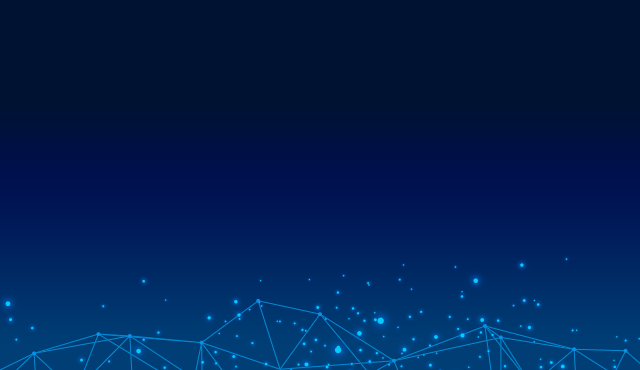
This background is drawn by a WebGL 1 fragment shader. Its source:

```glsl
precision highp float;
// A night-blue vertical gradient over a glowing wire network along the bottom.
// The network is a union of segment distances; the sparks above it are jittered
// grid points, thinned by a density field. One unit is the canvas height.
uniform vec2 u_resolution;

const float ASPECT = 1.73;
const float LINE_WIDTH = 0.0023;
const float NODE_RADIUS = 0.0052;

const vec3 NIGHT = vec3(0.0, 0.07, 0.195);
const vec3 INDIGO = vec3(0.0, 0.06, 0.31);
const vec3 OCEAN = vec3(0.0, 0.245, 0.46);
const vec3 WIRE = vec3(0.02, 0.66, 0.98);
const vec3 NODE = vec3(0.03, 0.57, 0.92);
const vec3 SPARK = vec3(0.02, 0.82, 1.0);
const vec3 HALO = vec3(0.0, 0.42, 0.85);

// Ridge nodes from left to right
const vec2 A = vec2(0.092, 0.045);
const vec2 B = vec2(0.266, 0.097);
const vec2 C = vec2(0.351, 0.092);
const vec2 D = vec2(0.545, 0.074);
const vec2 E = vec2(0.698, 0.187);
const vec2 F = vec2(0.865, 0.151);
const vec2 G = vec2(1.065, 0.025);
const vec2 H = vec2(1.311, 0.119);
const vec2 I = vec2(1.354, 0.088);
const vec2 J = vec2(1.552, 0.056);
const vec2 K = vec2(1.691, 0.052);
const vec2 VALLEY = vec2(0.757, 0.002);

vec2 hash2(vec2 p) {
  vec2 q = vec2(dot(p, vec2(127.1, 311.7)), dot(p, vec2(269.5, 183.3)));
  return fract(sin(q) * 43758.5);
}

vec3 backdrop(float y) {
  vec3 low = mix(OCEAN, INDIGO, smoothstep(0.0, 1.0, y / 0.52) * 0.4 + clamp((y - 0.08) / 0.44, 0.0, 1.0) * 0.6);
  return mix(low, NIGHT, clamp((y - 0.52) / 0.2, 0.0, 1.0));
}

float segment(vec2 p, vec2 a, vec2 b) {
  vec2 ab = b - a;
  return length(p - a - ab * clamp(dot(p - a, ab) / dot(ab, ab), 0.0, 1.0));
}

// Two wires running from a node to the lower border
float legs(vec2 p, vec2 node, float left, float right) {
  return min(segment(p, node, vec2(left, 0.0)), segment(p, node, vec2(right, 0.0)));
}

float ridgeDistance(vec2 p) {
  float d = min(segment(p, A, B), segment(p, A, C));
  d = min(d, min(segment(p, B, C), segment(p, B, D)));
  d = min(d, min(segment(p, C, D), segment(p, D, E)));
  d = min(d, min(segment(p, E, F), segment(p, F, G)));
  d = min(d, min(segment(p, D, VALLEY), segment(p, VALLEY, G)));
  d = min(d, min(segment(p, E, VALLEY), segment(p, F, VALLEY)));
  d = min(d, min(segment(p, G, H), segment(p, G, I)));
  d = min(d, min(segment(p, H, I), segment(p, H, J)));
  return min(d, min(segment(p, I, J), segment(p, J, K)));
}

float legDistance(vec2 p) {
  float d = min(legs(p, A, 0.045, 0.14), legs(p, A, 0.0, 0.095));
  d = min(d, min(legs(p, B, 0.228, 0.425), legs(p, C, 0.26, 0.356)));
  d = min(d, min(legs(p, C, 0.49, 0.356), legs(p, D, 0.53, 0.6)));
  d = min(d, min(legs(p, D, 0.546, 0.546), legs(p, F, 0.99, 0.99)));
  d = min(d, min(legs(p, G, 1.02, 1.075), legs(p, H, 1.327, 1.405)));
  d = min(d, min(legs(p, I, 1.354, 1.41), legs(p, J, 1.485, 1.555)));
  return min(d, min(legs(p, J, 1.64, 1.64), legs(p, K, 1.665, 1.75)));
}

float nodeDistance(vec2 p) {
  float d = min(min(distance(p, A), distance(p, B)), min(distance(p, C), distance(p, D)));
  d = min(d, min(min(distance(p, E), distance(p, F)), min(distance(p, G), distance(p, H))));
  return min(d, min(distance(p, I), min(distance(p, J), distance(p, K))));
}

float disc(float d, float radius, float px) {
  return clamp((radius - d) / px + 0.5, 0.0, 1.0);
}

// x: core coverage, y: soft halo
vec2 spark(float d, float radius, float px) {
  float halo = exp(-d * d / (radius * radius * 5.0));
  return vec2(disc(d, radius, px), halo);
}

// Sparks crowd the middle right and thin out upward
float density(vec2 p) {
  float across = 0.22 + 0.78 * smoothstep(0.45, 0.68, p.x) * (1.0 - smoothstep(1.28, 1.6, p.x));
  return across * (1.0 - smoothstep(0.02, 0.33, p.y)) + 0.07 * step(p.y, 0.31);
}

vec2 sparkField(vec2 p, float cell, float amount, float maxRadius, float px) {
  vec2 light = vec2(0.0);
  for (int j = -1; j <= 1; j++) {
    for (int i = -1; i <= 1; i++) {
      vec2 id = floor(p / cell) + vec2(float(i), float(j));
      vec2 center = (id + hash2(id + cell)) * cell;
      vec2 trait = hash2(id + 31.7);
      float radius = mix(0.0016, maxRadius, trait.x * trait.x);
      float present = step(trait.y, amount * density(center));
      light = max(light, present * spark(distance(p, center), radius, px));
    }
  }
  return light;
}

void main() {
  vec2 p = gl_FragCoord.xy / u_resolution * vec2(ASPECT, 1.0);
  float px = 1.0 / u_resolution.y;
  vec3 color = backdrop(p.y);

  // Wires keep their optical weight when thinner than a pixel
  float weight = min(1.0, LINE_WIDTH / px);
  float stroke = max(LINE_WIDTH, px) * 0.5;
  float wire = disc(min(ridgeDistance(p), legDistance(p)), stroke, px) * weight;
  color = mix(color, WIRE, wire * 0.85);
  color = mix(color, NODE, disc(nodeDistance(p), NODE_RADIUS, px));

  // Scattered sparks in two sizes, and two large orbs
  vec2 light = max(sparkField(p, 0.055, 0.65, 0.0065, px), sparkField(p, 0.036, 0.38, 0.004, px));
  light = max(light, spark(distance(p, vec2(1.029, 0.133)), 0.0085, px));
  light = max(light, spark(distance(p, vec2(0.914, 0.054)), 0.0085, px));
  color = mix(color, HALO, light.y * 0.6);
  color = mix(color, SPARK, light.x * 0.95);
  gl_FragColor = vec4(color, 1.0);
}
```
